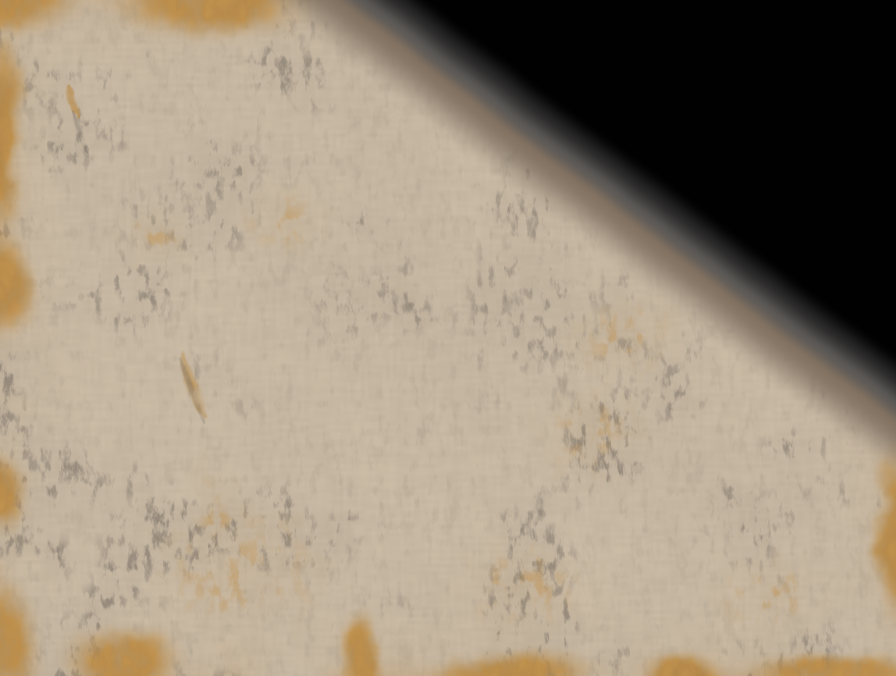
Give the GLSL for this texture, as a WebGL 2 fragment shader.

```glsl
#version 300 es
precision highp float;
// Aged linen paper with ochre stains, its upper right corner fading to black.
// Stains are noisy ellipses and streaks, the cloth is stretched value noise,
// and the shaded corner is a colour ramp over the distance to a slanted line.
uniform vec2 u_resolution;
out vec4 fragColor;

const vec3 PAPER = vec3(0.778, 0.718, 0.635);
const vec3 OCHRE = vec3(0.72, 0.54, 0.28);
const vec3 SOOT  = vec3(0.42, 0.39, 0.36);
const vec3 BROWN = vec3(0.50, 0.445, 0.39);
const vec3 SLATE = vec3(0.36, 0.35, 0.34);
const vec3 CHAR  = vec3(0.19, 0.185, 0.185);
const vec3 BLACK = vec3(0.004);

// Ellipses: centre xy, radii zw, in units of the canvas height.
const vec4 RIM[12] = vec4[12](
  vec4(0.02, 1.00, 0.10, 0.06), vec4(0.31, 1.00, 0.16, 0.065),
  vec4(0.00, 0.80, 0.035, 0.15), vec4(0.00, 0.575, 0.06, 0.08),
  vec4(0.00, 0.27, 0.045, 0.055), vec4(0.00, 0.05, 0.06, 0.09),
  vec4(0.18, 0.02, 0.09, 0.05), vec4(0.53, 0.03, 0.03, 0.07),
  vec4(1.01, 0.00, 0.06, 0.04), vec4(0.75, 0.00, 0.14, 0.035),
  vec4(1.325, 0.20, 0.035, 0.13), vec4(1.24, 0.00, 0.14, 0.035));
const vec4 FAINT[8] = vec4[8](
  vec4(0.35, 0.155, 0.10, 0.08), vec4(0.315, 0.22, 0.03, 0.07),
  vec4(0.42, 0.67, 0.05, 0.04), vec4(0.235, 0.65, 0.045, 0.035),
  vec4(0.92, 0.50, 0.06, 0.05), vec4(0.87, 0.36, 0.06, 0.05),
  vec4(0.77, 0.13, 0.07, 0.05), vec4(1.14, 0.12, 0.06, 0.05));

float hash(vec2 p) {
  return fract(sin(dot(p, vec2(127.1, 311.7))) * 43758.5453);
}

float noise(vec2 p) {
  vec2 i = floor(p), f = fract(p);
  f = f * f * (3.0 - 2.0 * f);
  return mix(mix(hash(i), hash(i + vec2(1, 0)), f.x),
             mix(hash(i + vec2(0, 1)), hash(i + vec2(1, 1)), f.x), f.y);
}

float fbm(vec2 p) {
  float sum = 0.0, gain = 0.533;
  for (int i = 0; i < 4; i++) {
    sum += gain * noise(p);
    p = mat2(1.6, 1.2, -1.2, 1.6) * p + 7.3;
    gain *= 0.5;
  }
  return sum;
}

float ellipse(vec2 p, vec4 e) {
  vec2 q = (p - e.xy) / e.zw;
  return exp(-1.4 * dot(q, q));
}

// Soft tapered stroke from a to b.
float streak(vec2 p, vec2 a, vec2 b, float width) {
  vec2 ab = b - a;
  float t = clamp(dot(p - a, ab) / dot(ab, ab), 0.0, 1.0);
  float w = width * (0.4 + 2.4 * t * (1.0 - t));
  return 1.0 - smoothstep(0.2 * w, w, length(p - a - ab * t));
}

// Ramp from paper to black across the shaded corner.
vec3 shadeCorner(vec3 paper, float d) {
  vec3 c = mix(paper, BROWN, smoothstep(-0.075, -0.003, d));
  c = mix(c, SLATE, smoothstep(-0.010, 0.018, d));
  c = mix(c, CHAR, smoothstep(0.014, 0.046, d));
  return mix(c, BLACK, smoothstep(0.036, 0.080, d));
}

void main() {
  vec2 p = gl_FragCoord.xy / u_resolution.y;
  float width = u_resolution.x / u_resolution.y;
  float cloud = fbm(p * 7.0);
  float grain = fbm(p * vec2(75.0, 48.0));
  vec2 warped = p + 0.035 * (vec2(fbm(p * 16.0), fbm(p * 16.0 + 31.0)) - 0.5);

  // Woven threads and uneven paper tone
  float threads = noise(p * vec2(190.0, 38.0)) + noise(p * vec2(38.0, 190.0)) - 1.0;
  vec3 c = PAPER * (1.0 + 0.035 * (cloud - 0.5) + 0.026 * threads);

  // Grey wear in scattered patches
  float patches = smoothstep(0.46, 0.72, fbm(p * 9.0 + 19.0));
  float flecks = smoothstep(0.50, 0.80, fbm(p * vec2(110.0, 55.0) + 5.0));
  c = mix(c, SOOT, patches * (0.05 + 0.40 * flecks) + 0.08 * flecks);

  // Ochre stains along the rim and faint ones inside
  float rim = 0.0, faint = 0.0;
  for (int i = 0; i < 12; i++) rim = max(rim, ellipse(warped, RIM[i]));
  for (int i = 0; i < 8; i++) faint = max(faint, ellipse(warped, FAINT[i]));
  float border = min(min(p.x, width - p.x), min(p.y, 1.0 - p.y));
  float haze = 0.28 * exp(-border / 0.028) * smoothstep(0.25, 0.65, cloud);
  float stain = smoothstep(0.12, 0.85, rim) * (0.62 + 0.55 * grain) + haze;
  stain += faint * (0.07 + 0.42 * smoothstep(0.45, 0.75, grain));

  // Scratches
  float scratch = streak(warped, vec2(0.098, 0.875), vec2(0.112, 0.825), 0.009);
  scratch += 0.75 * streak(warped, vec2(0.267, 0.475), vec2(0.302, 0.390), 0.017);
  stain += scratch * (0.25 + 0.8 * grain);
  float scrape = streak(p, vec2(0.108, 0.835), vec2(0.128, 0.775), 0.006)
               + streak(p, vec2(0.266, 0.470), vec2(0.302, 0.375), 0.007);
  c = mix(c, OCHRE * (0.93 + 0.14 * grain), clamp(stain, 0.0, 0.95));
  c = mix(c, SOOT, 0.5 * clamp(scrape, 0.0, 1.0) * grain);

  // Slanted shadow, rust tinted near both ends of its edge
  float d = dot(p, vec2(0.604, 0.797)) - 1.102 + 0.008 * (cloud - 0.5);
  c = shadeCorner(c, d);
  float ends = smoothstep(0.38, 0.48, abs(p.x / width - 0.69 + 0.02));
  float ridge = exp(-pow((d + 0.004) / 0.016, 2.0));
  c += vec3(0.05, 0.015, -0.02) * ridge * (0.35 + ends);
  fragColor = vec4(clamp(c, 0.0, 1.0), 1.0);
}
```
